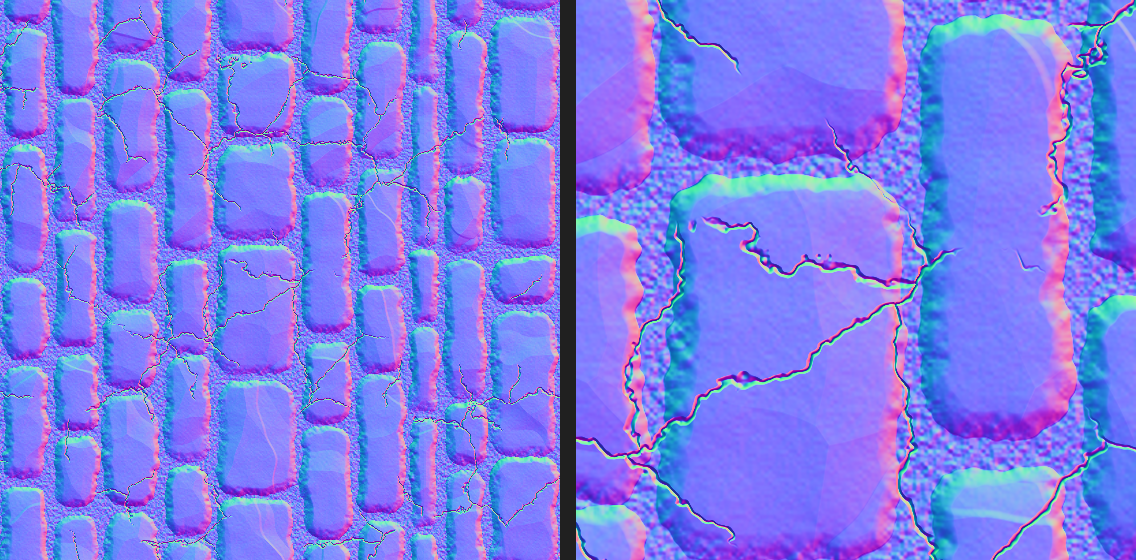
Left: the whole. Right: its middle third, enlarged.
Give the GLSL for this texture map, as a Shadertoy shader.

```glsl
// Tangent-space normal map of a cracked stone wall laid in ten uneven columns.
#define COLUMNS 10
#define ROWS 5.0
#define ROW_JITTER 0.6
#define GAP 0.005
#define CORNER 0.036
#define BEVEL 0.0125
#define STONE_HEIGHT 0.0165
#define MORTAR_GRAIN 0.0023
#define CRACK_SCALE 7.5
#define CRACK_WIDTH 0.0023
#define CRACK_DEPTH 0.0065

const float SAMPLE_STEP = 0.0011;

// Column borders from left to right, and the vertical phase of each column.
const float columnEdge[11] = float[11](0.0, 0.091, 0.18, 0.289, 0.382, 0.533,
                                       0.633, 0.727, 0.789, 0.871, 1.0);
const float columnPhase[10] = float[10](0.42, 0.86, 0.66, 1.02, 0.42,
                                        -0.13, 0.6, 1.0, 0.36, 0.0);

float hash(vec2 p) {
    return fract(sin(dot(p, vec2(127.1, 311.7))) * 43758.5453);
}

vec2 hash2(vec2 p) {
    return vec2(hash(p), hash(p + 41.3));
}

float noise(vec2 p) {
    vec2 i = floor(p), f = fract(p);
    f = f * f * (3.0 - 2.0 * f);
    return mix(mix(hash(i), hash(i + vec2(1, 0)), f.x),
               mix(hash(i + vec2(0, 1)), hash(i + vec2(1, 1)), f.x), f.y);
}

vec2 noise2(vec2 p) {
    return vec2(noise(p), noise(p + 17.0)) - 0.5;
}

// Height of the k-th joint in a column, measured downwards.
float rowEdge(int column, float k) {
    float jitter = hash(vec2(float(column) + 3.0, mod(k, ROWS))) - 0.5;
    return (k + columnPhase[column] + ROW_JITTER * jitter) / ROWS;
}

float roundedBox(vec2 q, vec2 halfSize, float radius) {
    vec2 d = abs(q) - halfSize + radius;
    return length(max(d, 0.0)) + min(max(d.x, d.y), 0.0) - radius;
}

// Chiselled face: the lowest of several tilted planes, plus one chipped ledge.
float stoneFace(vec2 q, vec2 halfSize, vec2 id, float wobble) {
    float h = 0.0;
    for (int i = 0; i < 6; i++) {
        vec2 seed = id * 7.0 + float(i) * 1.7;
        float angle = 6.2832 * hash(seed);
        vec2 dir = vec2(cos(angle), sin(angle));
        float reach = dot(abs(dir), halfSize) * mix(0.15, 0.75, hash(seed + 5.1));
        float along = dot(dir, q) - reach + 0.025 * wobble;
        h = min(h, -along * mix(0.05, 0.26, hash(seed + 9.4)));
        if (i == 5 && hash(id + 2.6) > 0.4)
            h -= 0.0014 * smoothstep(0.0, 0.005, along);
    }
    return max(h, -0.008);
}

// Distance to the nearest border of a scattered cell pattern.
float cellBorder(vec2 p) {
    vec2 base = floor(p), first = vec2(9.0), second = vec2(9.0);
    for (int y = -1; y <= 1; y++)
    for (int x = -1; x <= 1; x++) {
        vec2 cell = base + vec2(x, y);
        vec2 r = cell + hash2(cell) - p;
        if (dot(r, r) < dot(first, first)) { second = first; first = r; }
        else if (dot(r, r) < dot(second, second)) second = r;
    }
    return dot(0.5 * (first + second), normalize(second - first));
}

// Broken, jagged lines that run across stones and joints.
float crack(vec2 p) {
    vec2 bend = 0.03 * noise2(p * 24.0) + 0.011 * noise2(p * 85.0 + 5.0);
    vec2 jag = 0.0045 * noise2(p * 270.0 + 9.0);
    float d = cellBorder((p + bend + jag) * CRACK_SCALE) / CRACK_SCALE;
    float visible = smoothstep(0.5, 0.6, noise(p * 11.0 + 12.7));
    float width = CRACK_WIDTH * mix(0.5, 1.0, visible) * (0.6 + 0.8 * noise(p * 60.0));
    return visible * (1.0 - smoothstep(0.0, width, d));
}

float surfaceHeight(vec2 uv) {
    // Find the stone that owns this point.
    vec2 p = vec2(fract(uv.x), 1.0 - uv.y);
    int column = 0;
    for (int i = 1; i < COLUMNS; i++) if (p.x >= columnEdge[i]) column = i;
    float k = floor(p.y * ROWS - columnPhase[column]);
    if (p.y < rowEdge(column, k)) k -= 1.0;
    else if (p.y >= rowEdge(column, k + 1.0)) k += 1.0;
    vec2 low = vec2(columnEdge[column], rowEdge(column, k));
    vec2 high = vec2(columnEdge[column + 1], rowEdge(column, k + 1.0));
    vec2 id = vec2(float(column), mod(k, ROWS));

    // Inset each stone a little differently and roughen its outline.
    vec2 halfSize = 0.5 * (high - low) - GAP * (vec2(0.7, 0.4) + 0.6 * hash2(id + 8.2));
    vec2 q = p - 0.5 * (low + high);
    float wobble = noise(uv * 22.0) - 0.5;
    float d = roundedBox(q, halfSize, min(CORNER, 0.7 * min(halfSize.x, halfSize.y)));
    d += 0.01 * wobble + 0.006 * (noise(uv * 75.0) - 0.5) + 0.003 * noise(uv * 170.0);

    // Rim that is steeper at the top right, then crown, facets and grain.
    vec2 side = q / halfSize;
    float bevel = BEVEL * (1.15 + 0.35 * clamp(side.y - side.x, -1.0, 1.0));
    float rim = 1.0 - clamp(-d / bevel, 0.0, 1.0);
    float crown = 1.0 - clamp(-d / 0.04, 0.0, 1.0);
    float stone = 1.0 - pow(rim, 1.7);
    float h = stone * (STONE_HEIGHT + stoneFace(q, halfSize, id, wobble));
    h -= 0.003 * crown * crown;
    float grain = noise(uv * 230.0) + 0.6 * noise(uv * 410.0);
    h += grain * MORTAR_GRAIN * mix(1.0, 0.12, stone) + 0.0014 * noise(uv * 38.0);
    return h - CRACK_DEPTH * crack(uv);
}

void mainImage(out vec4 fragColor, in vec2 fragCoord) {
    vec2 uv = fragCoord / iResolution.xy;
    float h = surfaceHeight(uv);
    vec2 slope = vec2(surfaceHeight(uv + vec2(SAMPLE_STEP, 0.0)) - h,
                      surfaceHeight(uv + vec2(0.0, SAMPLE_STEP)) - h) / SAMPLE_STEP;
    vec3 normal = normalize(vec3(-slope, 1.0));
    fragColor = vec4(0.5 + 0.5 * normal, 1.0);
}
```
